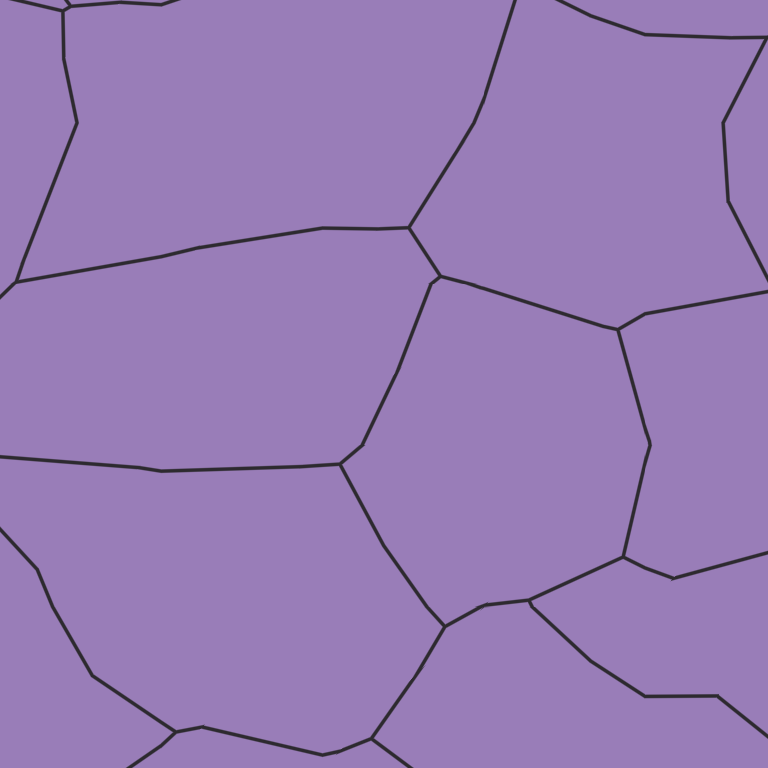
Reproduce this pattern procedurally as a three.js fragment shader.

```glsl
varying vec2 vUv;

#define FIELD_COLOR vec3(0.600, 0.490, 0.720)
#define LINE_COLOR vec3(0.175, 0.165, 0.185)
#define LINE_WIDTH 0.0046
#define EDGE_SOFTNESS 0.0022
#define CELL_DENSITY vec2(2.05, 3.05)
#define CELL_JITTER 0.86
#define BEND_SPACING 0.21
#define BEND_AMOUNT 0.25
#define SEED vec2(17.0, 5.0)

vec2 hash2(vec2 p) {
  vec2 k = vec2(dot(p, vec2(127.1, 311.7)), dot(p, vec2(269.5, 183.3)));
  return fract(sin(k) * 43758.5453);
}

vec2 bendOffset(vec2 node) {
  return (hash2(node + SEED + 41.0) * 2.0 - 1.0) * BEND_AMOUNT;
}

// Piecewise linear warp over a triangle grid: turns straight lines into polylines
vec2 bend(vec2 p, out mat2 jacobian) {
  vec2 g = p / BEND_SPACING;
  vec2 node = floor(g);
  vec2 f = g - node;
  vec2 o00 = bendOffset(node);
  vec2 o11 = bendOffset(node + 1.0);
  vec2 slopeX, slopeY;
  if (f.x > f.y) {
    vec2 o10 = bendOffset(node + vec2(1.0, 0.0));
    slopeX = o10 - o00;
    slopeY = o11 - o10;
  } else {
    vec2 o01 = bendOffset(node + vec2(0.0, 1.0));
    slopeX = o11 - o01;
    slopeY = o01 - o00;
  }
  jacobian = mat2(vec2(1.0, 0.0) + slopeX, vec2(0.0, 1.0) + slopeY);
  return (g + o00 + slopeX * f.x + slopeY * f.y) * BEND_SPACING;
}

vec2 cellCenter(vec2 cell) {
  return cell + 0.5 + (hash2(cell + SEED) - 0.5) * CELL_JITTER;
}

// Distance to the nearest cell border, in canvas units
float borderDistance(vec2 p) {
  mat2 jacobian;
  vec2 q = bend(p, jacobian) * CELL_DENSITY;
  vec2 home = floor(q);

  // Closest cell center
  vec2 nearestCell = home;
  vec2 toNearest = vec2(0.0);
  float best = 100.0;
  for (int y = -2; y <= 2; y++) {
    for (int x = -2; x <= 2; x++) {
      vec2 cell = home + vec2(float(x), float(y));
      vec2 r = cellCenter(cell) - q;
      float d = dot(r, r);
      if (d < best) {
        best = d;
        nearestCell = cell;
        toNearest = r;
      }
    }
  }

  // Bisectors with its neighbours, rescaled to undo stretch and bend
  float border = 100.0;
  for (int y = -2; y <= 2; y++) {
    for (int x = -2; x <= 2; x++) {
      vec2 r = cellCenter(nearestCell + vec2(float(x), float(y))) - q;
      vec2 across = r - toNearest;
      if (dot(across, across) > 0.0001) {
        vec2 normal = normalize(across);
        float d = dot(0.5 * (r + toNearest), normal);
        vec2 gradient = (normal * CELL_DENSITY) * jacobian;
        border = min(border, d / max(length(gradient), 0.2));
      }
    }
  }
  return border;
}

void main() {
  float fromEdge = borderDistance(vUv) - 0.5 * LINE_WIDTH;
  float field = smoothstep(-0.5 * EDGE_SOFTNESS, 0.5 * EDGE_SOFTNESS, fromEdge);
  gl_FragColor = vec4(mix(LINE_COLOR, FIELD_COLOR, field), 1.0);
}
```
